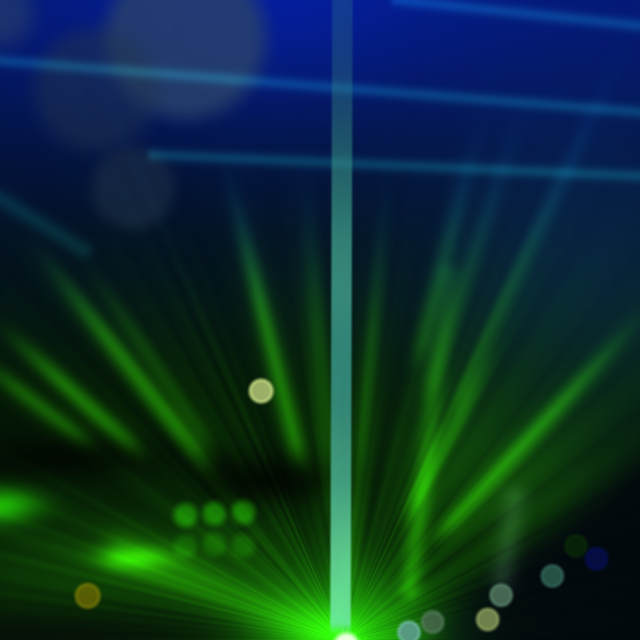
Write a Shadertoy shader that draws this background.

```glsl
#define SOURCE vec2(0.537, 0.0)
#define BEAM_WIDTH 0.015
#define FINE_RAYS 46.0
#define LASER_GREEN vec3(0.10, 0.43, 0.0)
#define LASER_TEAL vec3(0.03, 0.23, 0.27)
#define NIGHT_BLUE vec3(0.015, 0.11, 0.58)
#define HAZE_GREY vec3(0.17, 0.27, 0.41)

const int BEAMS = 12;
const int DISCS = 9;

// Each beam: angle from vertical, start radius, end radius, strength
const vec4 beams[BEAMS] = vec4[](
    vec4(-0.665, 0.35, 0.82, 0.72), vec4(-0.60, 0.36, 0.76, 0.35),
    vec4(-0.83, 0.43, 0.76, 0.75), vec4(-0.915, 0.50, 0.76, 0.55),
    vec4(-0.243, 0.28, 0.80, 0.75), vec4(-0.085, 0.20, 0.80, 0.35),
    vec4(0.095, 0.08, 0.78, 0.42), vec4(0.475, 0.22, 0.55, 0.55),
    vec4(0.745, 0.22, 0.74, 0.72), vec4(0.445, 0.40, 1.05, 0.32),
    vec4(0.258, 0.45, 0.86, 0.35), vec4(0.325, 0.40, 0.92, 0.28));

// Each disc: centre, radius, opacity
const vec4 discs[DISCS] = vec4[](
    vec4(0.408, 0.389, 0.019, 0.95), vec4(0.137, 0.069, 0.020, 0.75),
    vec4(0.639, 0.012, 0.018, 0.90), vec4(0.676, 0.028, 0.018, 0.80),
    vec4(0.762, 0.032, 0.018, 0.90), vec4(0.783, 0.070, 0.018, 0.85),
    vec4(0.863, 0.100, 0.018, 0.80), vec4(0.900, 0.147, 0.018, 0.60),
    vec4(0.932, 0.127, 0.018, 0.60));

const vec3 discColors[DISCS] = vec3[](
    vec3(0.70, 0.78, 0.46), vec3(0.48, 0.46, 0.02), vec3(0.40, 0.66, 0.60),
    vec3(0.32, 0.45, 0.34), vec3(0.52, 0.60, 0.35), vec3(0.34, 0.50, 0.40),
    vec3(0.20, 0.42, 0.36), vec3(0.04, 0.20, 0.02), vec3(0.02, 0.06, 0.42));

float hash(float n) { return fract(sin(n * 127.1) * 43758.55); }

float noise(float x) {
    float f = fract(x);
    return mix(hash(floor(x)), hash(floor(x) + 1.0), f * f * (3.0 - 2.0 * f));
}

float glow(vec2 p, vec2 center, vec2 size) {
    vec2 d = (p - center) / size;
    return exp(-dot(d, d));
}

float disc(vec2 p, vec2 center, float radius, float blur) {
    return 1.0 - smoothstep(radius - blur, radius + blur, length(p - center));
}

float segment(vec2 p, vec2 a, vec2 b, float width) {
    vec2 ab = b - a;
    float t = clamp(dot(p - a, ab) / dot(ab, ab), 0.0, 1.0);
    float d = length(p - a - ab * t) / width;
    return exp(-d * d);
}

vec3 backdrop(vec2 p) {
    vec3 col = mix(vec3(0.01, 0.075, 0.02), vec3(0.01, 0.06, 0.13), smoothstep(0.35, 0.68, p.y));
    col = mix(col, NIGHT_BLUE, smoothstep(0.58, 1.05, p.y) * (0.75 + 0.35 * glow(p, vec2(0.42, 1.0), vec2(0.3))));
    col += vec3(0.015, 0.07, 0.12) * glow(p, vec2(0.92, 0.56), vec2(0.28, 0.24));
    // Large unfocused lights
    col = mix(col, HAZE_GREY, 0.75 * disc(p, vec2(0.29, 0.94), 0.125, 0.025));
    col = mix(col, HAZE_GREY * 0.75, 0.50 * disc(p, vec2(0.15, 0.86), 0.095, 0.025));
    col = mix(col, HAZE_GREY * 0.65, 0.60 * disc(p, vec2(0.208, 0.706), 0.064, 0.018));
    col = mix(col, HAZE_GREY, 0.55 * disc(p, vec2(0.0, 0.98), 0.05, 0.03));
    // Thin crossing lines
    float lines = segment(p, vec2(0.0, 0.905), vec2(1.0, 0.825), 0.010);
    lines += segment(p, vec2(0.24, 0.758), vec2(1.0, 0.725), 0.010);
    lines += segment(p, vec2(0.62, 1.0), vec2(1.0, 0.96), 0.010);
    lines += 0.7 * segment(p, vec2(0.0, 0.69), vec2(0.13, 0.61), 0.014);
    return col + vec3(0.02, 0.15, 0.13) * lines;
}

vec3 laserFan(vec2 p) {
    vec2 q = p - SOURCE;
    float r = length(q), angle = atan(q.x, max(q.y, 0.0001));
    vec3 tint = mix(LASER_GREEN, LASER_TEAL, smoothstep(0.48, 0.76, p.y));
    float light = 0.0;
    for (int i = 0; i < BEAMS; i++) {
        vec4 b = beams[i];
        float d = r * sin(angle - b.x) / BEAM_WIDTH;
        float span = smoothstep(b.y - 0.03, b.y + 0.04, r) * (1.0 - smoothstep(mix(b.y, b.z, 0.45), b.z, r));
        light += b.w * span * exp(-d * d);
    }
    light += 0.65 * segment(p, vec2(0.64, 0.08), vec2(0.703, 0.57), 0.017) * (1.0 - 0.6 * smoothstep(0.2, 0.55, p.y));
    // Fine rays and broad haze
    float fine = noise(angle * FINE_RAYS) * 0.65 + noise(angle * 19.0 + 7.0) * 0.35;
    light += fine * 0.42 * exp(-r * r * 3.2);
    light += 0.28 * glow(p, vec2(0.78, 0.25), vec2(0.16, 0.12));
    light += 0.35 * glow(p, vec2(0.20, 0.12), vec2(0.28, 0.07));
    light += 0.55 * segment(p, SOURCE, vec2(0.19, 0.133), 0.032);
    return tint * light;
}

void mainImage(out vec4 fragColor, in vec2 fragCoord) {
    vec2 p = fragCoord / iResolution.xy;
    float soft = 1.5 / iResolution.y;
    vec3 col = backdrop(p) + laserFan(p);

    // Dark silhouettes around the stage
    col *= 1.0 - 0.75 * glow(p, vec2(0.42, 0.25), vec2(0.11, 0.04));
    col *= 1.0 - 0.60 * glow(p, vec2(0.10, 0.285), vec2(0.19, 0.035));
    float slope = p.y - 0.78 * (p.x - 0.61);
    float corner = (1.0 - smoothstep(-0.07, 0.04, slope)) * smoothstep(0.60, 0.72, p.x);
    col = mix(col, vec3(0.008, 0.025, 0.055), corner * 0.9);
    col = mix(col, vec3(0.025, 0.06, 0.03), 0.85 * glow(p, vec2(0.05, 0.0), vec2(0.28, 0.04)));
    col += vec3(0.08, 0.12, 0.09) * segment(p, vec2(0.785, 0.10), vec2(0.805, 0.22), 0.02);

    // Scattered green spots
    col += vec3(0.10, 0.60, 0.0) * glow(p, vec2(0.0, 0.21), vec2(0.06, 0.026));
    col += vec3(0.10, 0.40, 0.0) * glow(p, vec2(0.21, 0.128), vec2(0.055, 0.018));
    for (int i = 0; i < 6; i++) {
        float k = float(i);
        vec2 spot = vec2(0.29 + 0.045 * mod(k, 3.0), 0.195 - 0.05 * floor(k / 3.0) + 0.01 * hash(k));
        col += vec3(0.06, 0.32, 0.0) * disc(p, spot, 0.018, 0.009) * (k < 3.0 ? 1.0 : 0.45);
    }

    // Glow at the source
    col += vec3(0.12, 0.65, 0.02) * glow(p, SOURCE, vec2(0.13, 0.09));

    // Vertical shaft
    float shaft = 1.0 - smoothstep(0.013, 0.019, abs(p.x - 0.532 - 0.003 * p.y));
    shaft *= smoothstep(0.005, 0.03, p.y) * mix(0.86, 0.25, smoothstep(0.55, 0.95, p.y));
    vec3 shaftColor = mix(vec3(0.46, 0.94, 0.66), vec3(0.24, 0.60, 0.53), smoothstep(0.02, 0.38, p.y));
    shaftColor += vec3(0.05, 0.04, 0.0) * (noise(p.y * 13.0) - 0.5);
    col = mix(col, shaftColor, shaft);

    // Small lights with brighter rims
    for (int i = 0; i < DISCS; i++) {
        vec4 d = discs[i];
        float rim = smoothstep(0.6, 0.95, length(p - d.xy) / d.z);
        col = mix(col, discColors[i] * (0.92 + 0.2 * rim), d.w * disc(p, d.xy, d.z, 0.002 + soft));
    }
    col = mix(col, vec3(0.92, 1.0, 0.88), disc(p, vec2(0.541, -0.008), 0.019, 0.004 + soft));
    fragColor = vec4(clamp(col, 0.0, 1.0), 1.0);
}
```
